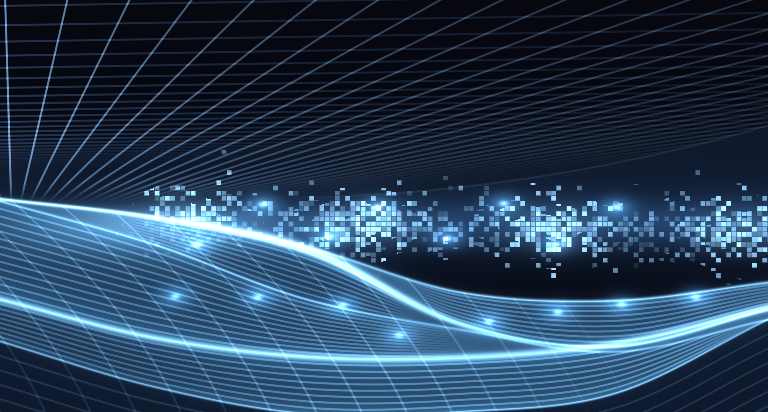
Reproduce this background procedurally as a WebGL 1 fragment shader.

```glsl
precision highp float;
// Glowing blue data landscape: a perspective ceiling grid above a band of square
// particles, with woven translucent sheets flowing below. Sheets lie between
// spline curves; grids, particles and glows come from repeats, hashes and loops.
uniform vec2 u_resolution;

#define PX (1.0 / u_resolution.y)
#define ASPECT (u_resolution.x / u_resolution.y)
#define VANISH vec2(0.016, 0.422)
#define RAY_STEP 0.14
#define ROW_DENSITY 6.2
#define WEAVE_COUNT 17.0
#define CELL 0.0125
#define LINE_WIDTH 0.0024
#define NIGHT vec3(0.022, 0.028, 0.06)
#define NAVY vec3(0.05, 0.09, 0.17)
#define BLUE vec3(0.23, 0.45, 0.63)
#define ICE vec3(0.66, 0.88, 1.0)

float hash(vec2 p) {
  vec3 q = fract(p.xyx * vec3(0.1031, 0.1030, 0.0973));
  q += dot(q, q.yzx + 33.33);
  return fract((q.x + q.y) * q.z);
}

float stroke(float d, float width) {
  return 1.0 - smoothstep(width * 0.5, width * 0.5 + PX, abs(d));
}

// Repeated lines, blended to their mean where they are too dense to resolve.
float lines(float coord, float spacing) {
  float d = abs(fract(coord - 0.5) - 0.5) * spacing;
  return mix(0.3, stroke(d, LINE_WIDTH), smoothstep(1.5 * PX, 4.0 * PX, spacing));
}

// Smooth spline through six evenly spaced heights.
float kernel(float d) {
  d = abs(d);
  if (d < 1.0) return 1.0 + d * d * (1.5 * d - 2.5);
  return d < 2.0 ? 2.0 + d * (-4.0 + d * (2.5 - 0.5 * d)) : 0.0;
}

float curve(float x, vec3 a, vec3 b) {
  float t = x * 5.0;
  return dot(a, vec3(kernel(t), kernel(t - 1.0), kernel(t - 2.0)))
       + dot(b, vec3(kernel(t - 3.0), kernel(t - 4.0), kernel(t - 5.0)))
       + kernel(t + 1.0) * (2.0 * a.x - a.y) + kernel(t - 6.0) * (2.0 * b.z - b.y);
}

vec3 ceiling(vec2 p) {
  float h = max(p.y - VANISH.y, 0.02);
  float slope = (p.x - VANISH.x) * ASPECT / h;
  float raySpace = RAY_STEP * ASPECT * h / sqrt(1.0 + slope * slope);
  float rays = lines((slope / ASPECT + 0.016) / RAY_STEP, raySpace);
  float tilted = max(h - 0.03 * p.x, 0.02);
  float rows = lines(ROW_DENSITY / tilted, tilted * tilted / ROW_DENSITY);
  float fade = smoothstep(0.08, 0.14, h) * smoothstep(0.02, 0.5, h + 0.22 * (1.0 - p.x));
  float left = exp(-3.0 * p.x);
  return fade * (rays * (0.25 + 0.7 * left) * vec3(0.42, 0.57, 0.7)
               + rows * (0.14 + 0.2 * left) * vec3(0.35, 0.52, 0.72));
}

// Square particles gathered into clusters along a horizontal band.
vec3 particles(vec2 p) {
  vec2 grid = vec2(p.x * ASPECT, p.y) / CELL;
  vec2 id = floor(grid);
  vec2 local = abs(fract(grid) - 0.5);
  float square = 1.0 - smoothstep(0.36, 0.36 + PX / CELL, max(local.x, local.y));
  float cluster = 0.5 + 0.5 * cos(6.2832 * (p.x - 0.475) / 0.245);
  float offset = (p.y - 0.475 + 0.04 * p.x) / 0.062;
  float density = exp(-offset * offset) * smoothstep(0.14, 0.24, p.x) * (0.4 + 0.45 * cluster);
  float lit = step(1.0 - density, hash(id)) * (0.2 + 0.8 * hash(id + 71.0));
  return ICE * (square * lit * (0.5 + 0.5 * cluster) + 0.14 * density * cluster);
}

// A translucent woven sheet between two heights.
vec3 sheet(vec3 col, vec2 p, float top, float bottom, float count, float fill, float opacity) {
  float gap = max(top - bottom, 0.001);
  float v = (p.y - bottom) / gap;
  float inside = smoothstep(-PX, PX, p.y - bottom) * smoothstep(-PX, PX, top - p.y);
  float along = lines(v * count, gap / count);
  float u = p.x + 0.25 * p.y + 0.35 * p.y * p.y;
  float across = lines(u * WEAVE_COUNT, 0.8 * ASPECT / WEAVE_COUNT) * (1.0 - smoothstep(0.45, 0.9, p.x));
  float rim = pow(abs(2.0 * clamp(v, 0.0, 1.0) - 1.0), 3.0);
  vec3 tint = mix(NAVY, BLUE, fill * (0.75 + 0.4 * rim));
  vec3 thread = ICE * (0.1 + 0.2 * fill) * (along + 0.7 * across);
  return mix(col, tint, inside * opacity) + inside * thread;
}

vec3 ribbon(float d, float width, float power) {
  return power * (ICE * exp(-d * d / (width * width)) + 0.3 * BLUE * exp(-abs(d) / (width * 3.0)));
}

vec3 spark(vec2 p, vec2 center, float power) {
  vec2 d = (p - center) * vec2(ASPECT, 1.6);
  float r = dot(d, d);
  return power * (BLUE * exp(-r / 0.0016) + ICE * exp(-r / 0.00012));
}

void main() {
  vec2 p = gl_FragCoord.xy / u_resolution;
  // Night sky, ceiling and rising veil
  vec3 col = mix(NIGHT, NAVY * 0.8, exp(-pow((p.y - 0.47) / 0.2, 2.0)));
  float t = max(p.x - 0.35, 0.0) / 0.65;
  float veilEdge = 0.52 + 0.175 * t * t;
  float veil = smoothstep(PX, -PX, p.y - veilEdge) * smoothstep(0.3, 0.55, p.x);
  col += ceiling(p) * (1.0 - 0.8 * veil);
  col += veil * vec3(0.025, 0.04, 0.065) * smoothstep(0.35, 0.5, p.y);
  col += 0.08 * stroke(p.y - veilEdge, LINE_WIDTH) * smoothstep(0.3, 0.6, p.x) * ICE;
  // Particle band and its haze
  col += BLUE * 0.35 * exp(-pow((p.y - 0.455) / 0.06, 2.0)) * smoothstep(0.1, 0.3, p.x);
  col += particles(p);
  // Flowing sheets
  float crest = curve(p.x, vec3(0.517, 0.473, 0.400), vec3(0.215, 0.159, 0.249));
  float fork = curve(p.x, vec3(0.517, 0.473, 0.400), vec3(0.291, 0.271, 0.315));
  float fold = curve(p.x, vec3(0.512, 0.407, 0.273), vec3(0.200, 0.146, 0.224));
  float swell = curve(p.x, vec3(0.273, 0.180, 0.134), vec3(0.132, 0.166, 0.254));
  float hem = curve(p.x, vec3(0.171, 0.061, -0.005), vec3(0.000, 0.044, 0.224));
  col = sheet(col, p, hem, hem - 0.28, 8.0, 0.1, 0.8);
  col = sheet(col, p, swell, hem, 9.0, 0.55 + 0.35 * smoothstep(0.1, 0.5, p.x), 0.85);
  col = sheet(col, p, fold, swell, 13.0, 0.75, 0.85);
  col = sheet(col, p, crest, fold, 9.0, 0.65, 0.8);
  col = sheet(col, p, fork, crest, 9.0, 0.75, 0.85);
  // Bright ribbons along the sheet edges
  float core = exp(-pow((p.x - 0.42) / 0.17, 2.0));
  col += ribbon(p.y - crest + 0.006 * core, 0.004 + 0.009 * core, 0.55 + 0.45 * core);
  col += ribbon(p.y - swell, 0.009, 0.6);
  col += ribbon(p.y - fork, 0.004, 0.45);
  col += ribbon(p.y - fold, 0.003, 0.35);
  col += ribbon(p.y - hem, 0.003, 0.35);
  // Light pooled at the left horizon, then scattered sparks
  vec2 pool = (p - vec2(0.2, 0.45)) / vec2(0.16, 0.06);
  col += mix(BLUE, ICE, 0.4) * 0.5 * exp(-dot(pool, pool));
  for (int i = 0; i < 8; i++) {
    float n = float(i);
    float jitter = hash(vec2(n, 5.0)) - 0.5;
    float high = 0.46 + 0.045 * cos(3.1416 * (n - 1.0));
    col += spark(p, vec2(0.265 + 0.078 * n + 0.02 * jitter, high + 0.02 * jitter), 0.65);
    float low = 0.25 + 0.05 * cos(0.9 * n) + 0.05 * jitter;
    col += spark(p, vec2(0.24 + 0.097 * n + 0.03 * jitter, low), 0.6);
  }
  gl_FragColor = vec4(min(col, 1.0), 1.0);
}
```
